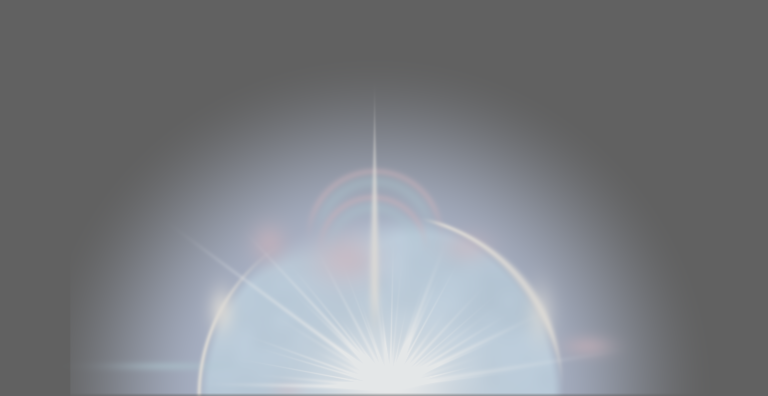
Reproduce this background procedurally as a WebGL 1 fragment shader.

```glsl
precision highp float;
// A pale blue dome of light with a white ray burst, lens rings and a vertical beam on grey.
uniform vec2 u_resolution;

const vec3 GREY = vec3(0.38);
const vec3 HAZE = vec3(0.655, 0.69, 0.765);
const vec3 SKY = vec3(0.725, 0.795, 0.85);
const vec3 WHITE = vec3(0.895, 0.905, 0.91);
const vec3 WARM = vec3(0.87, 0.86, 0.84);
const vec3 PINK = vec3(0.80, 0.70, 0.73);
const vec3 CYAN = vec3(0.68, 0.78, 0.81);
const vec2 DOME = vec2(0.962, 0.0);
const vec2 BURST = vec2(0.985, 0.022);
const float RADIUS = 0.455;

float hash(float n) {
    return fract(sin(n * 127.1) * 43758.5453);
}

float noise(vec2 p) {
    vec2 i = floor(p);
    vec2 f = fract(p);
    f = f * f * (3.0 - 2.0 * f);
    float n = i.x + i.y * 57.0;
    return mix(mix(hash(n), hash(n + 1.0), f.x),
               mix(hash(n + 57.0), hash(n + 58.0), f.x), f.y);
}

float bell(float d, float width) {
    return exp(-d * d / (width * width));
}

// Soft elliptical spot
float spot(vec2 p, vec2 centre, vec2 size) {
    return bell(length((p - centre) / size), 1.0);
}

// Tapered streak leaving the origin at an angle in degrees
float ray(vec2 p, float degrees, float reach, float width) {
    float a = radians(degrees);
    vec2 axis = vec2(cos(a), sin(a));
    float along = dot(p, axis);
    float across = dot(p, vec2(-axis.y, axis.x));
    float fade = smoothstep(0.0, 0.06, along) * (1.0 - smoothstep(0.3 * reach, reach, along));
    return bell(across, width) * fade;
}

// Many thin scattered rays
float scatteredRays(vec2 p) {
    float sum = 0.0;
    for (int i = 0; i < 30; i++) {
        float n = float(i);
        float degrees = 6.0 + 5.8 * (n + 0.8 * hash(n + 3.0));
        float reach = mix(0.2, 0.43, hash(n + 41.0));
        float width = mix(0.002, 0.005, hash(n + 77.0));
        sum += ray(p, degrees, reach, width) * mix(0.15, 0.6, hash(n + 19.0));
    }
    return min(sum, 1.0);
}

// Pink rim with a faint cyan band inside it
vec3 lensRing(vec3 colour, vec2 p, vec2 centre, float radius) {
    vec2 q = p - centre;
    float d = length(q) - radius;
    float upper = smoothstep(-0.02, 0.1, q.y);
    colour = mix(colour, CYAN, 0.35 * bell(d + 0.026, 0.018) * upper);
    return mix(colour, PINK, 0.4 * bell(d, 0.010) * upper);
}

void main() {
    vec2 p = gl_FragCoord.xy / u_resolution.y;
    p.x += 0.5 * (1.9394 - u_resolution.x / u_resolution.y);
    vec2 fromDome = p - DOME;
    float r = length(fromDome);
    float angle = degrees(atan(fromDome.y, fromDome.x));

    // Outer haze with faint vertical side cuts
    float haze = 1.0 - smoothstep(0.40, 0.87, length(p - vec2(0.947, 0.0)));
    haze *= smoothstep(0.175, 0.180, p.x) * (1.0 - smoothstep(1.79, 1.82, p.x));
    vec3 colour = mix(GREY, HAZE, haze);

    // Dome interior, softer near its top
    float softness = mix(0.025, 0.11, bell(angle - 104.0, 22.0));
    float dome = 1.0 - smoothstep(RADIUS - softness, RADIUS + 0.012, r);
    float cloud = noise(p * 9.0) * 0.6 + noise(p * 21.0) * 0.4;
    colour = mix(colour, SKY + 0.05 * (cloud - 0.5), 0.9 * dome);

    // Iridescent patches
    colour = mix(colour, PINK, 0.55 * spot(p, vec2(0.68, 0.385), vec2(0.045, 0.05)));
    colour = mix(colour, PINK, 0.60 * spot(p, vec2(0.875, 0.345), vec2(0.085, 0.065)));
    colour = mix(colour, PINK, 0.45 * spot(p, vec2(1.18, 0.375), vec2(0.06, 0.04)));
    colour = mix(colour, PINK, 0.50 * spot(p, vec2(1.485, 0.125), vec2(0.06, 0.028)));
    colour = mix(colour, PINK, 0.35 * spot(p, vec2(0.73, 0.015), vec2(0.04, 0.02)));
    colour = mix(colour, CYAN, 0.45 * spot(p, vec2(0.43, 0.075), vec2(0.13, 0.012)));
    colour = lensRing(colour, p, vec2(0.947, 0.400), 0.167);
    colour = lensRing(colour, p, vec2(0.942, 0.368), 0.133);

    // Bright rim arcs on both sides
    float rightArc = smoothstep(2.0, 25.0, angle) * (1.0 - smoothstep(68.0, 78.0, angle));
    float leftArc = smoothstep(122.0, 160.0, angle);
    float rimWidth = mix(0.006, 0.012, bell(angle - 35.0, 18.0));
    colour = mix(colour, WARM, 0.8 * (rightArc + leftArc) * bell(r - RADIUS - 0.004, rimWidth));
    colour = mix(colour, WARM, 0.75 * spot(p, vec2(0.56, 0.215), vec2(0.032, 0.055)));
    colour = mix(colour, WARM, 0.55 * spot(p, vec2(1.365, 0.205), vec2(0.035, 0.07)));

    // Burst core and rays
    vec2 q = p - BURST;
    float core = bell(length(q * vec2(0.8, 1.0)), 0.15);
    float rays = scatteredRays(q) + 0.65 * ray(q, 143.5, 0.72, 0.006);
    rays += 0.6 * ray(q, 133.0, 0.56, 0.005) + 0.7 * ray(q, 179.0, 0.50, 0.006);
    rays += 0.6 * ray(q, 26.0, 0.45, 0.006) + 0.6 * ray(q, 69.0, 0.41, 0.006);
    rays += 0.4 * ray(q, 9.0, 0.62, 0.007);
    colour = mix(colour, WHITE, clamp(core + 0.75 * rays, 0.0, 1.0));

    // Vertical beam, narrowing upward
    float beamWidth = mix(0.014, 0.003, smoothstep(0.2, 0.75, p.y));
    float beam = bell(p.x - 0.946, beamWidth) * smoothstep(0.12, 0.28, p.y);
    beam *= 1.0 - smoothstep(0.45, 0.80, p.y);
    colour = mix(colour, WARM, 0.75 * beam);

    // Thin dim lower edge
    colour = mix(colour, GREY, 0.5 * (1.0 - smoothstep(0.0, 0.009, p.y)));
    gl_FragColor = vec4(colour, 1.0);
}
```
